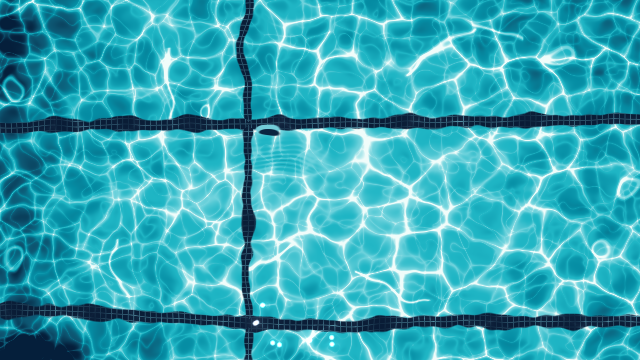
A Shadertoy shader for this texture:

```glsl
vec2 hash2(vec2 p) {
    return fract(sin(vec2(dot(p, vec2(127.1, 311.7)), dot(p, vec2(269.5, 183.3)))) * 43758.5);
}

float gradientNoise(vec2 p) {
    vec2 i = floor(p), f = fract(p), u = f * f * (3.0 - 2.0 * f), e = vec2(0, 1);
    float a = dot(hash2(i) * 2.0 - 1.0, f), b = dot(hash2(i + e.yx) * 2.0 - 1.0, f - e.yx);
    float c = dot(hash2(i + e.xy) * 2.0 - 1.0, f - e.xy), d = dot(hash2(i + 1.0) * 2.0 - 1.0, f - 1.0);
    return mix(mix(a, b, u.x), mix(c, d, u.x), u.y);
}

vec2 noise2(vec2 p) { return vec2(gradientNoise(p), gradientNoise(p + 41.7)); }

// Bright cell borders with glowing junctions
float caustics(vec2 p, float sharpness) {
    vec3 near = vec3(9);
    for (int k = 0; k < 9; k++) {
        vec2 id = floor(p) + vec2(k % 3 - 1, k / 3 - 1);
        float d = length(id + 0.1 + 0.8 * hash2(id) - p);
        if (d < near.x) near = vec3(d, near.xy);
        else if (d < near.y) near = vec3(near.x, d, near.y);
        else near.z = min(near.z, d);
    }
    vec2 gap = near.yz - near.x;
    float strength = 0.75 + 1.1 * gradientNoise(p * 0.7 + 7.0);
    return strength * (0.55 * exp(-gap.x * sharpness) + 0.18 * exp(-gap.x * 5.0)) + 0.3 * exp(-gap.y * 6.0);
}

float segment(vec2 p, vec2 a, vec2 b) {
    vec2 d = b - a;
    return length(p - a - d * clamp(dot(p - a, d) / dot(d, d), 0.0, 1.0));
}

float bell(vec2 p, vec2 centre, vec2 radius) {
    vec2 q = (p - centre) / radius;
    return exp(-dot(q, q));
}

vec3 waterColour(float t) {
    vec3 c = mix(vec3(0.02, 0.12, 0.23), vec3(0.05, 0.34, 0.45), smoothstep(-0.1, 0.1, t));
    c = mix(c, vec3(0.02, 0.55, 0.64), smoothstep(0.08, 0.27, t));
    c = mix(c, vec3(0.12, 0.71, 0.77), smoothstep(0.25, 0.44, t));
    c = mix(c, vec3(0.42, 0.82, 0.86), smoothstep(0.44, 0.68, t));
    return mix(c, vec3(0.94, 0.99, 0.98), smoothstep(0.66, 1.08, t));
}

float tileGrid(vec2 q, float px) {
    vec2 d = (0.5 - abs(fract(q / 0.0155) - 0.5)) * 0.0155;
    return 1.0 - smoothstep(0.0, 0.0012 + px * 0.5, min(d.x, d.y));
}

void mainImage(out vec4 fragColor, in vec2 fragCoord) {
    float px = 1.0 / iResolution.y;
    vec2 p = fragCoord * px, fine = noise2(p * 14.0);
    vec2 w = p + 0.05 * noise2(p * 5.0) + 0.022 * fine + 0.006 * noise2(p * 34.0);

    // Depth shading: bright basin, dark left side and corners
    float t = 0.19 + 0.29 * bell(p, vec2(1.03, 0.4), vec2(0.6, 0.45));
    t += 0.08 * bell(p, vec2(0.55, 0.62), vec2(0.25, 0.5));
    t -= 0.2 * (1.0 - smoothstep(0.0, 0.2, p.x + 0.1 * fine.x));
    t -= 0.1 * bell(p, vec2(1.78, 1.0), vec2(0.4, 0.3)) + 0.12 * bell(p, vec2(0.0, 0.82), vec2(0.2, 0.22));
    t += 0.24 * gradientNoise(w * 8.0) + 0.13 * gradientNoise(w * vec2(18, 30));
    t += 0.13 * exp(-abs(gradientNoise(w * 19.0 + 3.0)) * 24.0) - 0.02;

    // Woven light, tighter on the left
    float left = 1.0 - smoothstep(0.55, 0.85, p.x);
    float light = caustics(w * vec2(8.0, 9.5), 18.0) * (1.0 - 0.25 * left);
    light += caustics(w * vec2(13, 11) + 20.0, 20.0) * mix(0.35, 0.6, left);

    // Long bright folds
    vec4 folds[6] = vec4[6](vec4(1.13, 0.8, 1.3, 0.93), vec4(1.3, 0.94, 1.45, 0.89),
        vec4(0.99, 0.24, 1.18, 0.16), vec4(0.69, 0.26, 0.81, 0.32),
        vec4(0.31, 0.33, 0.35, 0.18), vec4(0.46, 0.86, 0.48, 0.68));
    for (int i = 0; i < 6; i++) {
        float d = segment(p + 0.05 * fine, folds[i].xy, folds[i].zw);
        light += 0.5 * exp(-d * d * 50000.0) + 0.1 * exp(-d * 45.0);
    }

    // Loops of surface glare: centre and radii
    vec4 loops[6] = vec4[6](vec4(1.565, 0.85, 0.042, 0.026), vec4(1.678, 0.305, 0.022, 0.022),
        vec4(1.752, 0.48, 0.03, 0.03), vec4(0.03, 0.752, 0.022, 0.03),
        vec4(0.035, 0.278, 0.024, 0.03), vec4(0.574, 0.694, 0.012, 0.018));
    for (int i = 0; i < 6; i++) {
        float r = length((p + 0.04 * fine - loops[i].xy) / loops[i].zw);
        light += 0.45 * exp(-pow((r - 1.0) * 5.0, 2.0)) + 0.16 * (1.0 - smoothstep(0.8, 1.1, r));
    }
    float shade = bell(p + 0.04 * fine, vec2(0.1, 0.0), vec2(0.17, 0.065));
    t += light * (1.0 - 0.8 * shade) - 0.5 * shade;

    // Fine ripples below the crossing
    vec2 r = p - vec2(0.78, 0.555);
    float rings = 0.46 + 0.15 * sin((r.y + 2.0 * r.x * r.x + 0.012 * fine.x) * 480.0);
    vec3 colour = waterColour(mix(t, rings, 0.7 * bell(r, vec2(0), vec2(0.075, 0.04))));

    // Bulging tiled lanes
    float upper[6] = float[6](0.16, 0.36, 0.53, 0.78, 1.13, 1.47);
    float lower[6] = float[6](0.03, 0.26, 0.7, 1.06, 1.37, 1.59);
    vec3 bulge = vec3(0, 0, bell(p, vec2(p.x, 0.385), vec2(0.035)));
    for (int i = 0; i < 6; i++) {
        vec2 q = (p.x - vec2(upper[i], lower[i])) / 0.038;
        bulge.xy += exp(-q * q);
    }
    vec2 wave = 0.009 * noise2(vec2(p.x * 9.0, 3.3));
    vec3 across = vec3(p.y - 0.645 - 0.013 * p.x - wave.x - 0.004 * bulge.x,
        p.y - 0.139 + 0.044 * smoothstep(0.0, 0.95, p.x) - 0.012 * smoothstep(0.95, 1.2, p.x) - wave.y,
        p.x - 0.689 + 0.02 * bell(p, vec2(p.x, 0.87), vec2(0.07)) - 0.014 * gradientNoise(vec2(2.4, p.y * 11.0)));
    across.z += 0.01 * bell(p, vec2(p.x, 0.25), vec2(0.1));
    vec3 d = abs(across) - vec3(0.0145, 0.0155, 0.011) - 0.008 * bulge + 0.012 * gradientNoise(p * 26.0);
    bool upright = d.z < min(d.x, d.y);
    vec2 along = upright ? vec2(across.z, p.y) : vec2(p.x, d.x < d.y ? across.x : across.y);
    float solid = clamp(upright ? bulge.z : (d.x < d.y ? bulge.x : bulge.y), 0.0, 1.0);
    float grid = tileGrid(along + 0.004 * fine, px) * (1.0 - 0.75 * solid) * (0.35 + 0.5 * min(light, 1.0));
    vec3 tile = mix(vec3(0.035, 0.11, 0.21) + 0.05 * light, vec3(0.4, 0.68, 0.75), grid);
    colour = mix(colour, tile, 1.0 - smoothstep(-px, px, min(min(d.x, d.y), d.z)));

    // Lens of light and shadow at the crossing
    float crown = length((p + 0.02 * fine - vec2(0.743, 0.64)) / vec2(0.034, 0.013));
    float pupil = length((p + 0.02 * fine - vec2(0.747, 0.63)) / vec2(0.028, 0.009));
    colour = mix(colour, vec3(0.45, 0.8, 0.85), 1.0 - smoothstep(0.85, 1.15, crown));
    colour = mix(colour, vec3(0.04, 0.14, 0.25), 1.0 - smoothstep(0.8, 1.2, pupil));

    // Sparkles near the lower lane
    for (int i = 0; i < 8; i++) {
        float s = length(p - vec2(0.7, 0.02) - hash2(vec2(i, 5)) * vec2(0.26, 0.14));
        colour += 0.8 * (1.0 - smoothstep(0.003, 0.009, s)) + 0.1 * exp(-s * 90.0);
    }
    fragColor = vec4(clamp(colour, 0.0, 1.0), 1.0);
}
```
